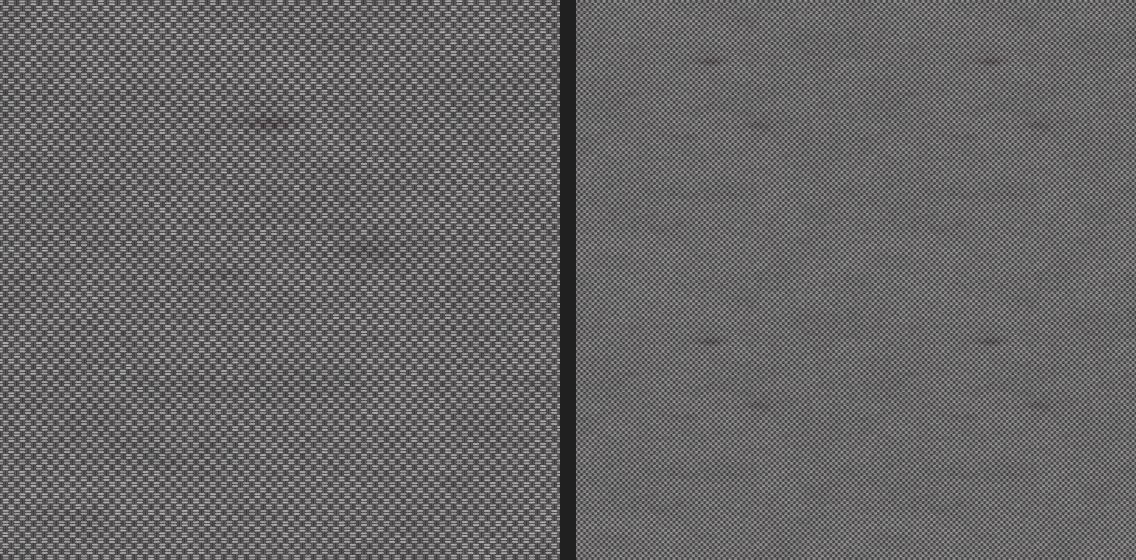
Left, the tile; right, the same tile 2 across and 2 down.
Write a three.js fragment shader that draws this texture.

```glsl
// Grey basket-weave cloth: pale double weft dashes alternate over dark paired warp threads.
// Rounded-box distances shape the dashes; wrapped noise adds tone, and soft stains add wear.
// Each pixel is averaged over a small grid of samples to keep the fine threads smooth.
#define REPEATS 50.0
#define DASH_HALF vec2(0.56, 0.175)
#define DASH_ROUND 0.13
#define WEFT_COLOR vec3(0.665, 0.665, 0.662)
#define WARP_COLOR vec3(0.345, 0.338, 0.343)
#define GAP_COLOR vec3(0.195, 0.185, 0.193)
#define THREAD_VARIATION 0.16
#define TONE_VARIATION 0.10
#define WOBBLE 0.10
#define STAIN_STRENGTH 0.22
#define STAIN_SIZE vec2(0.050, 0.012)
#define SAMPLES 4

varying vec2 vUv;

float hash(vec2 p) {
  vec3 q = fract(vec3(p.xyx) * 0.1031);
  q += dot(q, q.yzx + 33.33);
  return fract((q.x + q.y) * q.z);
}

// Value noise that wraps after a whole number of lattice cells
float wrapNoise(vec2 uv, vec2 period) {
  vec2 p = uv * period;
  vec2 i = floor(p);
  vec2 f = fract(p);
  f = f * f * (3.0 - 2.0 * f);
  vec2 a = mod(i, period);
  vec2 b = mod(i + 1.0, period);
  return mix(mix(hash(a), hash(vec2(b.x, a.y)), f.x),
             mix(hash(vec2(a.x, b.y)), hash(b), f.x), f.y);
}

float roundedBox(vec2 p, vec2 halfSize, float radius) {
  vec2 d = abs(p) - halfSize + radius;
  return length(max(d, 0.0)) + min(max(d.x, d.y), 0.0) - radius;
}

// Woven threads; one cell is half a repeat
vec3 weave(vec2 uv, vec2 wobble) {
  vec2 p = uv * REPEATS * 2.0 + wobble;

  // Dark warp: two upright threads per cell
  float column = mod(floor(p.x * 2.0), REPEATS * 4.0);
  float warpEdge = abs(fract(p.x * 2.0) - 0.5) * 2.0;
  float warpTone = 1.0 + THREAD_VARIATION * (hash(vec2(column, mod(floor(p.y), REPEATS * 2.0))) - 0.5);
  vec3 color = mix(WARP_COLOR * warpTone, GAP_COLOR, warpEdge * warpEdge);

  // Pale weft: two dashes per cell, shifted by one cell on alternate rows
  float row = floor(p.y);
  float along = (p.x + mod(row, 2.0)) * 0.5;
  float thread = floor(p.y * 2.0);
  vec2 local = vec2((fract(along) - 0.5) * 2.0, (fract(p.y * 2.0) - 0.5) * 0.5);
  float dist = roundedBox(local, DASH_HALF, DASH_ROUND);
  vec2 id = mod(vec2(floor(along), thread), vec2(REPEATS, REPEATS * 4.0));
  float weftTone = 1.0 + THREAD_VARIATION * (hash(id + 17.0) - 0.5);
  vec2 bend = local / DASH_HALF;
  float relief = 1.0 - 0.22 * bend.y * bend.y - 0.14 * bend.x * bend.x;
  return mix(color, WEFT_COLOR * weftTone * relief, 1.0 - smoothstep(-0.02, 0.03, dist));
}

// Broad wrapped stains strung along a shallow curve
float stains(vec2 uv) {
  float amount = 0.0;
  for (int n = 0; n < 3; n++) {
    float i = float(n);
    vec2 center = vec2(0.48, 0.78) + i * vec2(0.385, -0.325) + i * i * vec2(-0.215, 0.095);
    vec2 d = (fract(uv - center + 0.5) - 0.5) / STAIN_SIZE;
    amount += exp(-dot(d, d)) * (1.0 - 0.2 * i);
  }
  return amount * (0.6 + 0.6 * wrapNoise(uv, vec2(40.0, 80.0)));
}

void main() {
  vec2 pixel = fwidth(vUv);
  vec2 wobble = WOBBLE * (vec2(wrapNoise(vUv, vec2(30.0, 45.0)),
                               wrapNoise(vUv + 0.37, vec2(45.0, 30.0))) - 0.5);

  // Area average of the threads
  vec3 color = vec3(0.0);
  for (int y = 0; y < SAMPLES; y++) {
    for (int x = 0; x < SAMPLES; x++) {
      vec2 offset = (vec2(float(x), float(y)) + 0.5) / float(SAMPLES) - 0.5;
      color += weave(vUv + offset * pixel, wobble);
    }
  }
  color /= float(SAMPLES * SAMPLES);

  // Slow tone drift and brownish stains
  float tone = 0.6 * wrapNoise(vUv, vec2(7.0, 16.0)) + 0.4 * wrapNoise(vUv, vec2(24.0, 60.0));
  color *= 1.0 + TONE_VARIATION * (tone - 0.5);
  color *= 1.0 - STAIN_STRENGTH * stains(vUv) * vec3(0.88, 1.05, 1.05);

  gl_FragColor = vec4(color, 1.0);
}
```
